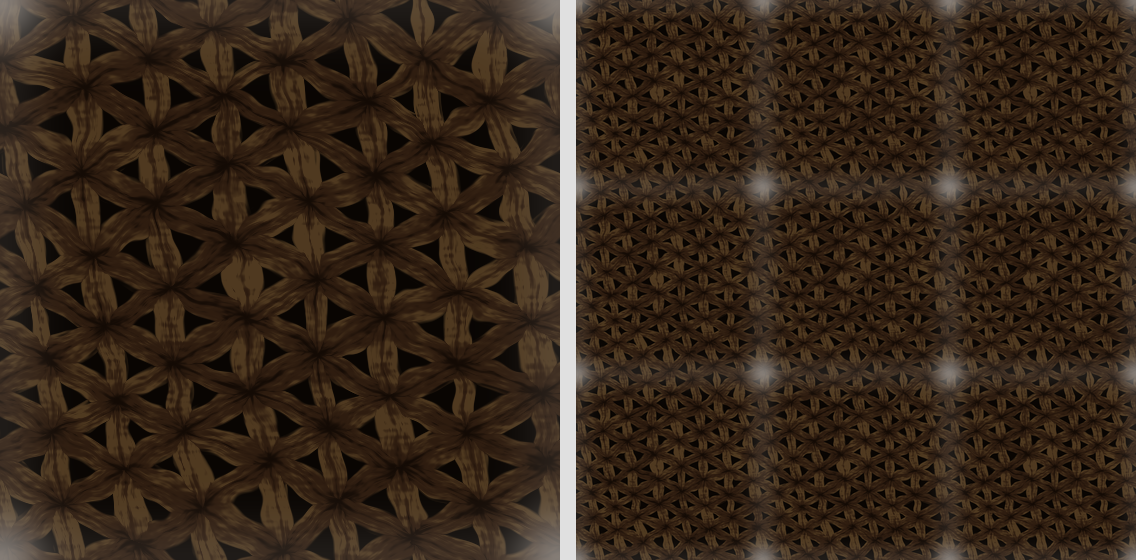
Left, the tile; right, the same tile 3 across and 3 down.
Reproduce this pattern procedurally as a three.js fragment shader.

```glsl
// Dark woven cane: leaning star knots around small triangular holes, with a pale haze at the border.
varying vec2 vUv;

const float PI = 3.14159265;
const float COLUMNS = 8.0;
const float ROWS = 7.5;

float hash(vec2 p) {
  return fract(sin(dot(p, vec2(127.1, 311.7))) * 43758.5453);
}

// Value noise that wraps after a whole number of cells
float noise(vec2 p, vec2 period) {
  vec2 i = floor(p);
  vec2 f = fract(p);
  f = f * f * (3.0 - 2.0 * f);
  float low = mix(hash(mod(i, period)), hash(mod(i + vec2(1.0, 0.0), period)), f.x);
  float high = mix(hash(mod(i + vec2(0.0, 1.0), period)), hash(mod(i + 1.0, period)), f.x);
  return mix(low, high, f.y);
}

// Random value of a strand; one canvas up is one column and ROWS rows further
float strandSeed(vec2 middle) {
  vec2 id = floor(middle * 4.0 + 0.5) + 0.5;
  id -= floor(id.y / (4.0 * ROWS)) * vec2(4.0, 4.0 * ROWS);
  id.x = mod(id.x, 4.0 * COLUMNS);
  return hash(id);
}

// One strand between two knots: x = signed distance to its edge, y = brightness
vec2 strand(float across, float t, vec2 middle, float light) {
  float seed = strandSeed(middle);
  float side = abs(across);
  vec2 shift = vec2(seed * 91.0, seed * 57.0);

  // Fibres run along the strand
  float coarse = noise(vec2(across * 24.0, t * 4.0) + shift, vec2(512.0));
  float fine = noise(vec2(across * 60.0, t * 12.0) + shift, vec2(512.0));
  float fibre = 0.6 * coarse + 0.4 * fine;

  float width = 0.16 + 0.06 * seed + 0.06 * (coarse - 0.5);
  width -= 0.1 * step(0.93, seed);
  float edge = side - width;

  // Strands darken at the knots and along the central vein
  float petal = pow(sin(PI * t), 0.9);
  float vein = mix(0.55, 1.0, smoothstep(0.0, 0.04, side));
  float tone = (0.2 + 0.8 * petal) * (0.3 + 1.05 * fibre) * vein * light;
  tone += 0.22 * petal * smoothstep(-0.07, -0.01, edge);
  return vec2(edge, tone * (0.8 + 0.4 * seed));
}

void main() {
  // Hand-woven unevenness
  vec2 w = vUv * 6.0;
  vec2 r = vUv * 26.0;
  vec2 wobble = vec2(noise(w, vec2(6.0)), noise(w + vec2(3.0, 5.0), vec2(6.0))) - 0.5;
  vec2 ripple = vec2(noise(r, vec2(26.0)), noise(r + 8.0, vec2(26.0))) - 0.5;
  vec2 warp = 0.3 * wobble + 0.1 * ripple;

  // Three families of lines: upright, falling and rising; the columns lean
  float a = vUv.x * COLUMNS + vUv.y - 0.95 + warp.x;
  float y = vUv.y * ROWS + 0.3 + warp.y;
  vec3 k = vec3(a, y + 0.5 * a, y - 0.5 * a);
  vec3 line = floor(k + 0.5);
  vec3 across = (k - line) * vec3(0.92, 0.88, 0.88);
  vec3 along = vec3(y, 0.5 * (k.x - k.z), 0.5 * (k.x + k.y)) + line * vec3(0.5, 0.5, -0.5);
  vec3 t = fract(along);
  vec3 m = floor(along) + 0.5;

  vec2 upright = strand(across.x, t.x, vec2(line.x, m.x - 0.5 * line.x), 1.15);
  vec2 falling = strand(across.y, t.y, vec2(m.y, line.y - 0.5 * m.y), 0.72);
  vec2 rising = strand(across.z, t.z, vec2(m.z, line.z + 0.5 * m.z), 0.72);

  // Nearest strand lies on top, with a soft crease where two meet
  vec2 top = upright;
  vec2 under = falling;
  if (falling.x < upright.x) {
    top = falling;
    under = upright;
  }
  if (rising.x < top.x) {
    under = top;
    top = rising;
  } else if (rising.x < under.x) {
    under = rising;
  }
  float overlap = smoothstep(0.0, 0.04, under.x - top.x);
  float tone = mix(0.35 * (top.y + under.y), top.y, overlap);

  // Horizontal grain and patchy stain
  float grain = noise(vUv * vec2(40.0, 160.0), vec2(40.0, 160.0));
  float speck = noise(vUv * vec2(90.0, 130.0), vec2(90.0, 130.0));
  float stain = noise(vUv * 11.0, vec2(11.0));
  tone *= (0.6 + 0.5 * grain + 0.3 * speck) * (0.8 + 0.4 * stain);

  vec3 color = mix(vec3(0.075, 0.04, 0.017), vec3(0.18, 0.11, 0.06), smoothstep(0.08, 0.42, tone));
  color = mix(color, vec3(0.31, 0.225, 0.125), smoothstep(0.42, 1.0, tone));
  color = mix(color, vec3(0.035, 0.02, 0.009), smoothstep(-0.02, 0.02, top.x));

  // Pale haze, strongest in the corners
  vec2 rim = pow(abs(cos(PI * vUv)), vec2(34.0));
  float haze = 0.15 * (rim.x + rim.y) + 0.48 * rim.x * rim.y;
  color = mix(color, vec3(0.62, 0.6, 0.58), haze);

  gl_FragColor = vec4(color, 1.0);
}
```
